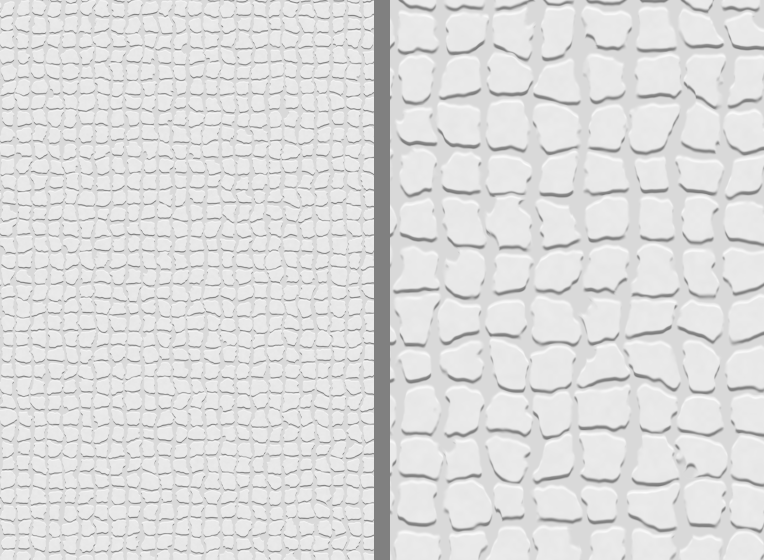
Left, the full canvas; right, a detail of the centre.
Give the GLSL for this texture, as a WebGL 1 fragment shader.

```glsl
precision highp float;
// Embossed plaster wallpaper: a square grid of pale, uneven tiles with grey grout.
// Noise bends the grid and frays its edges, random blobs fill some crossings,
// and the vertical slope of the relief gives dark lower and bright upper edges.

uniform vec2 u_resolution;

#define ROWS 35.6                 // tiles from top to bottom; about 23.8 across
#define GROUT vec2(0.098, 0.078)  // mean half widths of the joints, in tiles
#define GROUT_VARY 0.11           // variation of those half widths
#define WANDER vec2(0.3, 0.3)     // bending of the grid, across and down
#define ROUGHNESS vec2(0.13, 0.08) // fine raggedness of the edges
#define CORNER 0.17               // corner radius of a tile
#define BLOB_CHANCE 0.25          // share of crossings filled with a blob
#define BLOB_SIZE 0.23            // largest blob radius
#define BEVEL 0.046               // reach of the relief shading
#define SHADOW 0.38               // depth of the dark edges
#define HIGHLIGHT 0.07            // strength of the bright edges
#define GRAIN 0.012               // faint unevenness of the tile face

const vec3 TILE_COLOR = vec3(0.912);
const vec3 GROUT_COLOR = vec3(0.852);
const float SOFTNESS = 0.042;

float hash(vec2 p) {
  return fract(sin(dot(p, vec2(127.1, 311.7))) * 43758.55);
}

// Smooth value noise, centred on zero
float noise(vec2 p) {
  vec2 cell = floor(p), f = fract(p);
  f = f * f * (3.0 - 2.0 * f);
  float low = mix(hash(cell), hash(cell + vec2(1.0, 0.0)), f.x);
  float high = mix(hash(cell + vec2(0.0, 1.0)), hash(cell + 1.0), f.x);
  return mix(low, high, f.y) - 0.5;
}

vec2 noise2(vec2 p) {
  return vec2(noise(p), noise(p + vec2(57.0, 91.0)));
}

float roundedBox(vec2 p, vec2 halfSize, float radius) {
  vec2 q = abs(p) - halfSize + radius;
  return length(max(q, 0.0)) + min(max(q.x, q.y), 0.0) - radius;
}

// Grout blob near the closest crossing: positive inside
float blob(vec2 p) {
  vec2 crossing = floor(p + 0.5);
  vec2 jitter = vec2(hash(crossing + 3.1), hash(crossing + 7.7)) - 0.5;
  float present = step(hash(crossing + 13.3), BLOB_CHANCE);
  float radius = BLOB_SIZE * mix(0.55, 1.0, hash(crossing + 19.9));
  vec2 offset = (p - crossing - 0.4 * jitter) * vec2(1.0, 0.8);
  return mix(-1.0, radius - length(offset), present);
}

// Height of the relief: 1 on a tile, 0 in the grout
float relief(vec2 p) {
  // The noise lattice follows the grid, so the two do not beat
  vec2 bent = p + WANDER * (noise2(p) + 0.6 * noise2(p * 2.0 + 23.0))
                + ROUGHNESS * noise2(p * 6.0 + 31.0);
  vec2 halfGrout = GROUT + GROUT_VARY * noise(p * 2.0 + 17.0);
  float d = roundedBox(fract(bent) - 0.5, 0.5 - halfGrout, CORNER);
  d = max(d, blob(bent));
  return 1.0 - smoothstep(-SOFTNESS, SOFTNESS, d);
}

vec3 wallpaper(vec2 p) {
  // Flat colour with a faint grain on the tile faces
  float grain = noise(p * 4.0) + noise(p * 9.0);
  vec3 color = mix(GROUT_COLOR, TILE_COLOR + GRAIN * grain, relief(p));

  // Light from above: squaring keeps the vertical joints flat
  float slope = relief(p + vec2(0.0, BEVEL)) - relief(p - vec2(0.0, BEVEL));
  float shade = max(slope, 0.0);
  float shine = max(-slope, 0.0);
  return color + HIGHLIGHT * shine * shine - SHADOW * shade * shade;
}

void main() {
  // Average 2 by 3 samples so that thin edges keep an even weight in every row
  vec3 color = vec3(0.0);
  for (int i = 0; i < 2; i++) {
    for (int j = 0; j < 3; j++) {
      vec2 shift = (vec2(float(i), float(j)) + 0.5) / vec2(2.0, 3.0) - 0.5;
      // Tile units, with rows counted from the top edge
      vec2 p = gl_FragCoord.xy + shift - vec2(0.0, u_resolution.y);
      p = p * ROWS / u_resolution.y + vec2(0.0, 0.08);
      color += wallpaper(p);
    }
  }
  gl_FragColor = vec4(color / 6.0, 1.0);
}
```
